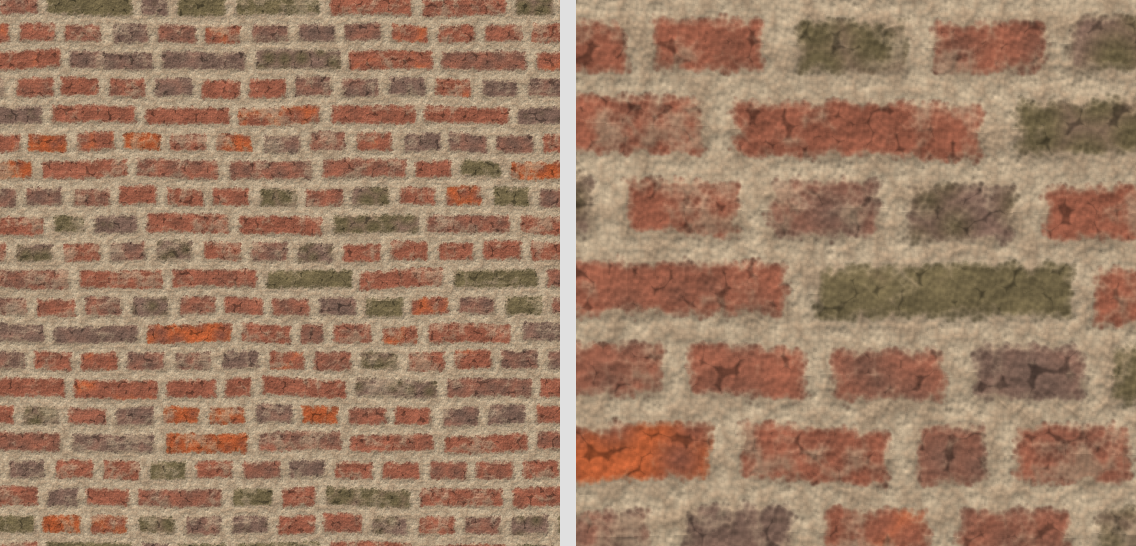
Left, the full canvas; right, a detail of the centre.
This texture is drawn by a WebGL 1 fragment shader. Its source:

```glsl
precision highp float;
// Weathered brick wall: alternating courses of long and short bricks in wide sandy mortar.
uniform vec2 u_resolution;

const float COURSES = 20.0;

float hash(vec2 p) {
  return fract(sin(dot(p, vec2(127.1, 311.7))) * 4375.85);
}

// Cellular noise: distance to the nearest scattered point
float cells(vec2 p) {
  vec2 base = floor(p);
  float nearest = 4.0;
  for (int j = -1; j <= 1; j++) {
    for (int i = -1; i <= 1; i++) {
      vec2 c = base + vec2(float(i), float(j));
      vec2 toPoint = c + vec2(hash(c), hash(c + 57.3)) - p;
      nearest = min(nearest, dot(toPoint, toPoint));
    }
  }
  return sqrt(nearest);
}

// Three layers of cells, averaging about 0.45
float grit(vec2 p) {
  return 0.45 * cells(p) + 0.32 * cells(p * 2.1 + 7.0) + 0.23 * cells(p * 4.3 + 3.0);
}

float roundedBox(vec2 p, vec2 halfSize, float radius) {
  vec2 q = abs(p) - halfSize + radius;
  return length(max(q, 0.0)) + min(max(q.x, q.y), 0.0) - radius;
}

// Fired clay from olive through mauve and red to orange
vec3 clayColor(float t) {
  vec3 clay = mix(vec3(0.47, 0.37, 0.32), vec3(0.58, 0.35, 0.27), smoothstep(0.25, 0.62, t));
  clay = mix(vec3(0.43, 0.38, 0.27), clay, smoothstep(0.10, 0.24, t));
  return mix(clay, vec3(0.66, 0.34, 0.20), smoothstep(0.86, 0.98, t));
}

void main() {
  vec2 uv = gl_FragCoord.xy / u_resolution;
  float wallWidth = COURSES * 1.024;
  vec2 p = uv * vec2(wallWidth, COURSES);

  // Courses, counted from the top and wandering slightly
  float y = COURSES * (1.0 - uv.y) + 0.29;
  y += 0.04 * sin(12.566 * uv.x + 7.0 * uv.y) + 0.025 * sin(31.416 * uv.x + 19.0 * uv.y);
  float course = mod(floor(y), COURSES);
  bool isLong = mod(course, 2.0) < 0.5;

  // Six long or twelve short bricks per course
  float count = isLong ? 6.0 : 12.0;
  float shift = hash(vec2(course, 4.0));
  float x = uv.x * count - (isLong ? 0.35 + 0.5 * shift : shift);
  vec2 id = vec2(mod(floor(x), count), course);
  float along = fract(x);

  // Some long bricks are broken in two
  vec2 span = vec2(0.0, 1.0);
  if (isLong && hash(id + 11.0) > 0.80) {
    float cut = mix(0.3, 0.7, hash(id + 23.0));
    if (along < cut) {
      span.y = cut;
    } else {
      span.x = cut;
      id.x += 0.5;
    }
  }

  // Brick outline with its own size, tilt and crumbled edge
  float vary = hash(id + 31.0);
  float tilt = hash(id + 43.0) - 0.5;
  float unit = wallWidth / count;
  vec2 local = vec2((along - 0.5 * (span.x + span.y)) * unit, fract(y) - 0.5);
  local += vec2(0.08, 0.06) * (vec2(hash(id + 59.0), hash(id + 67.0)) - 0.5);
  local.y += 0.06 * tilt * local.x;
  vec2 halfSize = vec2(0.5 * unit * (span.y - span.x) - 0.15 - 0.07 * vary,
                       0.30 + 0.05 * hash(id + 71.0));
  float height = grit(p * 3.0);
  float edge = roundedBox(local, halfSize, 0.09) + 0.28 * (height - 0.43);
  float brick = smoothstep(0.045, -0.045, edge);

  // Relief lit from above
  float relief = height - grit((p + vec2(-0.02, 0.05)) * 3.0);
  float grain = hash(floor(p * 25.0)) - 0.5;

  // Sandy mortar with broad pale and dark patches
  float patches = grit(p * 0.8 + 20.0);
  vec3 mortar = mix(vec3(0.74, 0.66, 0.55), vec3(0.64, 0.55, 0.45), smoothstep(0.25, 0.65, height));
  mortar *= 0.95 + 0.12 * patches + 0.75 * relief + 0.07 * grain;
  mortar *= 1.0 - 0.14 * smoothstep(0.16, 0.0, edge) * step(0.0, local.y);

  // Clay: blotches, dark pits and smears of lime
  float blotch = cells(p * 1.7 + 40.0) - 0.45;
  vec3 clay = clayColor(clamp(hash(id + 83.0) + 0.15 * blotch, 0.0, 1.0));
  clay *= 1.0 + 0.25 * blotch + 0.6 * relief + 0.08 * grain;
  clay *= 1.0 - 0.3 * smoothstep(0.62, 0.85, cells(p * 5.0 + 9.0));
  float smear = smoothstep(0.40, 0.72, patches + 0.5 * (height - 0.45) + 0.22 * (vary - 0.5));
  smear = max(0.65 * smear, 0.45 * smoothstep(-0.12, 0.0, edge));
  clay = mix(clay, mortar, smear);

  gl_FragColor = vec4(mix(mortar, clay, brick), 1.0);
}
```
